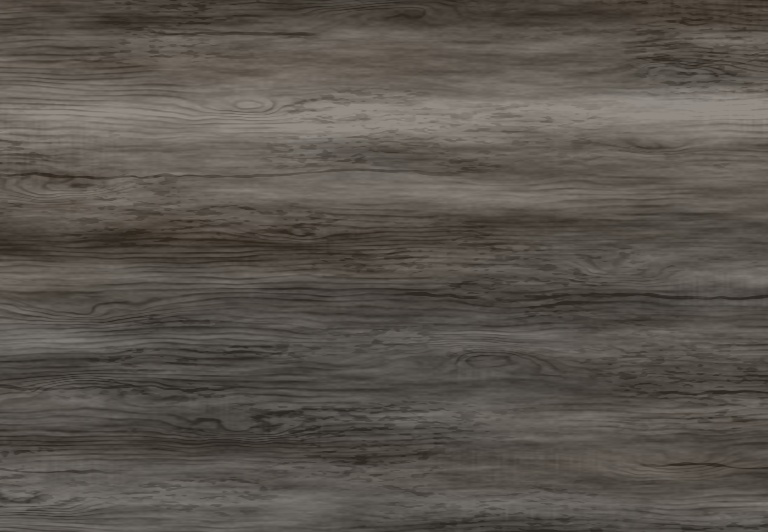
A Shadertoy shader for this texture:

```glsl
// Weathered grey-brown wood: horizontal bands of tone, stretched noise for grain,
// contour lines of a height field bulged by knots for growth rings,
// then fine dark flecks, comb marks and thin broken cracks on top.

const int BANDS = 26;
// Tone of the broad bands, from the top edge to the bottom edge.
const float BAND_TONE[BANDS] = float[BANDS](
    .25, .27, .37, .35, .39, .45, .45, .36, .34, .40, .29, .25, .30,
    .37, .27, .29, .37, .31, .28, .33, .30, .26, .35, .32, .32, .29);

float hash(vec2 p) {
    vec3 q = fract(vec3(p.xyx) * 0.1031);
    q += dot(q, q.yzx + 33.33);
    return fract((q.x + q.y) * q.z);
}

float noise(vec2 p) {
    vec2 cell = floor(p), f = fract(p);
    f = f * f * (3.0 - 2.0 * f);
    float low = mix(hash(cell), hash(cell + vec2(1, 0)), f.x);
    float high = mix(hash(cell + vec2(0, 1)), hash(cell + vec2(1, 1)), f.x);
    return mix(low, high, f.y);
}

float fbm(vec2 p) {
    float sum = 0.0, weight = 0.533;
    for (int i = 0; i < 4; i++) {
        sum += weight * noise(p);
        p = p * 2.03 + 17.3;
        weight *= 0.5;
    }
    return sum;
}

// Smoothly interpolated band tone at a depth measured from the top.
float bandTone(float depth) {
    float s = clamp(depth, 0.0, 0.9999) * float(BANDS - 1);
    int i = int(s);
    return mix(BAND_TONE[i], BAND_TONE[i + 1], smoothstep(0.0, 1.0, fract(s)));
}

// Height whose level lines are the growth rings; knots make closed ovals.
// The second component tells how close the nearest knots are.
vec2 ringField(vec2 p, float aspect) {
    float height = p.y + 0.040 * fbm(p * vec2(3.0, 10.0)) + 0.006 * noise(p * vec2(14.0, 32.0));
    vec2 wobble = vec2(fbm(p * vec2(7.0, 16.0)), fbm(p * vec2(6.0, 14.0) + 31.0)) - 0.5;
    float nearKnot = 0.0;
    for (int i = 0; i < 13; i++) {
        float id = float(i);
        vec2 centre = vec2(aspect * fract(id * 0.618 + 0.3 * hash(vec2(id, 3.7))),
                           (id + 0.2 + 0.6 * hash(vec2(id, 8.1))) / 13.0);
        float size = mix(0.5, 1.2, hash(vec2(id, 5.3)));
        vec2 d = (p - centre) / (size * vec2(0.13, 0.028)) + 1.6 * wobble;
        float bulge = exp(-dot(d, d));
        height += (hash(vec2(id, 1.9)) < 0.5 ? -0.045 : 0.045) * size * bulge;
        nearKnot += bulge;
    }
    return vec2(height, min(nearKnot, 1.0));
}

// Dark late-wood lines, faded where they grow too dense to resolve.
float ringLines(float height, float count) {
    float phase = height * count;
    float f = fract(phase);
    float line = smoothstep(0.35, 0.75, f) * (1.0 - smoothstep(0.75, 1.0, f));
    return line * (1.0 - smoothstep(0.45, 1.1, fwidth(phase)));
}

// One long wavering crack, broken into pieces along its length.
float crack(vec2 p, float y, float seed, float pixel) {
    float path = y + 0.03 * (fbm(vec2(p.x * 4.5, seed)) - 0.5);
    path += 0.004 * (noise(vec2(p.x * 45.0, seed)) - 0.5);
    float presence = smoothstep(0.45, 0.6, noise(vec2(p.x * 6.0, seed + 9.0)));
    float width = 0.0025 * noise(vec2(p.x * 35.0, seed));
    return presence * (1.0 - smoothstep(width, width + 1.2 * pixel, abs(p.y - path)));
}

// Fine broken streaks gathered in patches.
float flecks(vec2 p) {
    float patches = smoothstep(0.47, 0.68, fbm(p * vec2(3.0, 14.0) + 41.0));
    p.y += 0.012 * fbm(p * vec2(16.0, 24.0));
    float streaks = 0.6 * noise(p * vec2(34.0, 210.0)) + 0.4 * noise(p * vec2(95.0, 330.0));
    return patches * smoothstep(0.53, 0.70, streaks);
}

// Faint upright saw marks in a few patches.
float combMarks(vec2 p) {
    float patches = smoothstep(0.55, 0.7, fbm(p * vec2(2.0, 9.0) + 73.0));
    return patches * (noise(p * vec2(190.0, 30.0)) - 0.5);
}

// Grey-brown of a given lightness; warmth spreads red from blue.
vec3 woodColour(float tone, float warmth) {
    return vec3(tone) + warmth * vec3(0.024, 0.0, -0.027);
}

void mainImage(out vec4 fragColor, in vec2 fragCoord) {
    float aspect = iResolution.x / iResolution.y;
    float pixel = 1.0 / iResolution.y;
    vec2 p = fragCoord * pixel;

    // Broad bands, with a pale glow at both ends of the lightest one.
    float sway = 0.045 * (fbm(p * vec2(1.6, 5.0) + 5.0) - 0.5);
    float depth = 1.0 - p.y + sway;
    float tone = bandTone(depth) + 0.018;
    float side = abs(2.0 * p.x / aspect - 1.0);
    float paleRow = (depth - 0.22) / 0.045;
    tone += 0.06 * smoothstep(0.45, 1.0, side) * exp(-paleRow * paleRow);

    // Stains, then fibres that partly follow the rings around knots.
    vec2 rings = ringField(p, aspect);
    vec2 along = vec2(p.x, mix(p.y, rings.x, 0.5));
    tone += 0.20 * (fbm(p * vec2(2.2, 19.0) + 11.0) - 0.5);
    tone += 0.17 * (fbm(along * vec2(9.0, 90.0)) - 0.5);
    tone += 0.055 * (noise(along * vec2(28.0, 240.0) + 7.0) - 0.5);
    tone += 0.035 * (noise(p * vec2(110.0, 300.0)) - 0.5);

    // Growth rings, clearest around knots and worn away in places.
    float clarity = smoothstep(0.38, 0.66, fbm(p * vec2(2.0, 9.0) + 29.0));
    clarity = mix(clarity, 1.0, 0.8 * rings.y);
    clarity *= 0.45 + 1.1 * noise(along * vec2(13.0, 60.0) + 3.0);
    tone -= 0.075 * clarity * ringLines(rings.x, 92.0);

    // Wear and cracks.
    tone -= 0.075 * flecks(p);
    tone += 0.03 * combMarks(p);
    for (int i = 0; i < 5; i++) {
        float k = float(i);
        tone -= 0.11 * crack(p, 0.93 - 0.279 * k + 0.019 * k * k, k * 7.0 + 2.0, pixel);
    }

    // Warmer boards above, greyer ones below.
    float warmth = mix(0.75, 1.2, smoothstep(0.3, 0.65, p.y));
    warmth += 0.8 * (fbm(p * vec2(1.5, 9.0) + 57.0) - 0.5);
    fragColor = vec4(woodColour(clamp(tone, 0.16, 0.54), warmth), 1.0);
}
```
